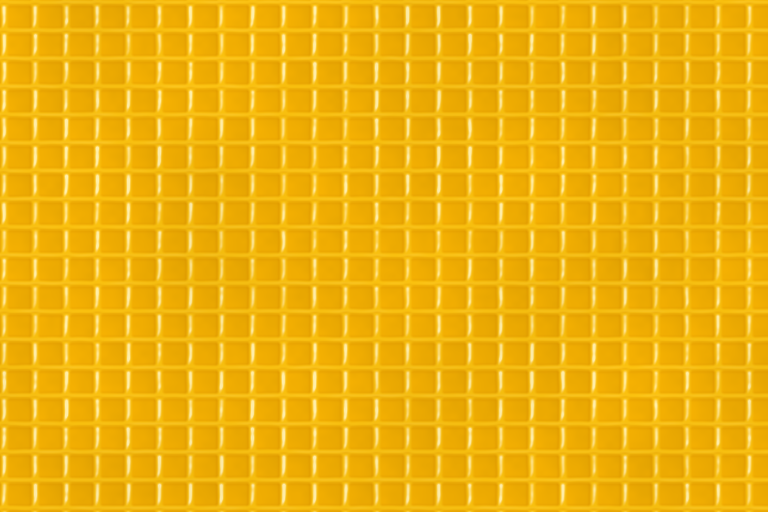
A Shadertoy shader for this pattern:

```glsl
// Glossy yellow grid of embossed tiles: rounded amber cells between raised ridges.
// A rounded-box distance shapes each cell; upright ridges carry a tapered glint per
// segment, and hash noise adds slight wobble, broad shading and uneven gloss.

const vec2 REPEATS = vec2(24.74, 18.22);      // cells across and down
const vec2 FIRST_LINE = vec2(0.135, 0.09);    // first ridge, from the top left
const vec2 RIDGE_HALF = vec2(0.105, 0.085);   // half widths in cell units
const float CORNER = 0.10;
const float EDGE_SOFT = 0.065;
const float WOBBLE = 0.022;
const float MOTTLE = 0.018;
const float BROAD = 0.035;
const float TILT = 0.05;
const float GLINT_WIDTH = 0.070;
const float SHEEN_WIDTH = 0.050;

const vec3 TILE  = vec3(0.930, 0.670, 0.008);
const vec3 SHADE = vec3(0.870, 0.585, 0.000);
const vec3 RIDGE = vec3(0.970, 0.748, 0.055);
const vec3 GLOW  = vec3(0.985, 0.815, 0.320);
const vec3 GLINT = vec3(1.000, 0.930, 0.660);

float hash(vec2 p) {
    vec3 q = fract(vec3(p.xyx) * 0.1031);
    q += dot(q, q.yzx + 33.33);
    return fract((q.x + q.y) * q.z);
}

float noise(vec2 p) {
    vec2 i = floor(p), f = fract(p);
    f = f * f * (3.0 - 2.0 * f);
    return mix(mix(hash(i), hash(i + vec2(1, 0)), f.x),
               mix(hash(i + vec2(0, 1)), hash(i + vec2(1, 1)), f.x), f.y);
}

float bell(float d, float width) {
    return exp(-d * d / (width * width));
}

float roundedBox(vec2 p, vec2 halfSize, float radius) {
    vec2 q = abs(p) - halfSize + radius;
    return length(max(q, 0.0)) + min(max(q.x, q.y), 0.0) - radius;
}

void mainImage(out vec4 fragColor, in vec2 fragCoord) {
    vec2 uv = fragCoord / iResolution.xy;
    vec2 grid = vec2(uv.x, 1.0 - uv.y) * REPEATS - FIRST_LINE + 8.0;
    vec2 pixel = REPEATS / iResolution.xy;

    // Hand-moulded wobble of the lines
    vec2 bent = grid + WOBBLE * (vec2(noise(grid * 2.3), noise(grid * 2.3 + 57.0)) - 0.5);
    vec2 line = floor(bent + 0.5);
    vec2 d = bent - line;                     // right and down are positive
    vec2 cell = floor(bent);
    vec2 f = bent - cell;

    // Tile face: tilt to the light, broad shading, mottling and dark rims
    vec3 color = TILE * (1.0 + TILT * (0.5 - f.x) + 0.4 * TILT * (f.y - 0.5));
    color *= 1.0 + MOTTLE * (noise(grid * 4.0) + hash(cell + 3.0) - 1.0);
    float rim = 0.50 * bell(f.x - 0.87, 0.06) + 0.30 * bell(f.y - 0.14, 0.06)
              + 0.25 * bell(f.y - 0.88, 0.05);
    color = mix(color, SHADE, min(rim, 0.65));

    // Raised ridges fill what the rounded faces leave free
    float face = roundedBox(f - 0.5, 0.5 - RIDGE_HALF, CORNER);
    float soft = max(EDGE_SOFT, 0.7 * max(pixel.x, pixel.y));
    color = mix(color, RIDGE, smoothstep(-soft, soft, face));

    // Dim, uneven sheen along the level ridges, with a dark underside
    float upright = bell(d.x, 0.13);
    float sheen = bell(d.y + 0.015, SHEEN_WIDTH) * 0.28 * noise(grid * vec2(1.7, 1.0) + 19.0);
    color = mix(color, GLOW, sheen);
    color = mix(color, SHADE, 0.30 * bell(d.y - 0.075, 0.04) * (1.0 - upright));

    // Fine crease where each upright meets a level ridge
    color = mix(color, SHADE, 0.28 * upright * bell(d.y - 0.03, 0.04));

    // One glint per upright segment, bright above and tapering downwards
    vec2 segment = vec2(line.x, cell.y);
    float gloss = 0.68 + 0.28 * hash(segment + 11.0);
    gloss *= 0.85 + 0.30 * noise(segment * 0.23 + 31.0);
    float reach = smoothstep(0.03, 0.20, f.y) * (1.0 - smoothstep(0.66, 1.02, f.y));
    float hook = 0.05 * bell(f.y - 0.95, 0.20);
    float lean = 0.012 * (hash(segment + 5.0) - 0.5) - hook + 0.005;
    float width = GLINT_WIDTH * (1.08 - 0.25 * f.y);
    float streak = bell(d.x - lean, width) * reach * gloss;
    streak *= 0.75 + 0.35 * noise(grid * vec2(3.0, 6.0) + 71.0);
    color = mix(color, GLOW, smoothstep(0.06, 0.58, streak));
    color = mix(color, GLINT, smoothstep(0.40, 0.88, streak));

    // Broad drift of the light over the whole sheet
    color *= 1.0 + BROAD * (noise(grid * 0.28 + 43.0) - 0.5);
    fragColor = vec4(clamp(color, 0.0, 1.0), 1.0);
}
```
